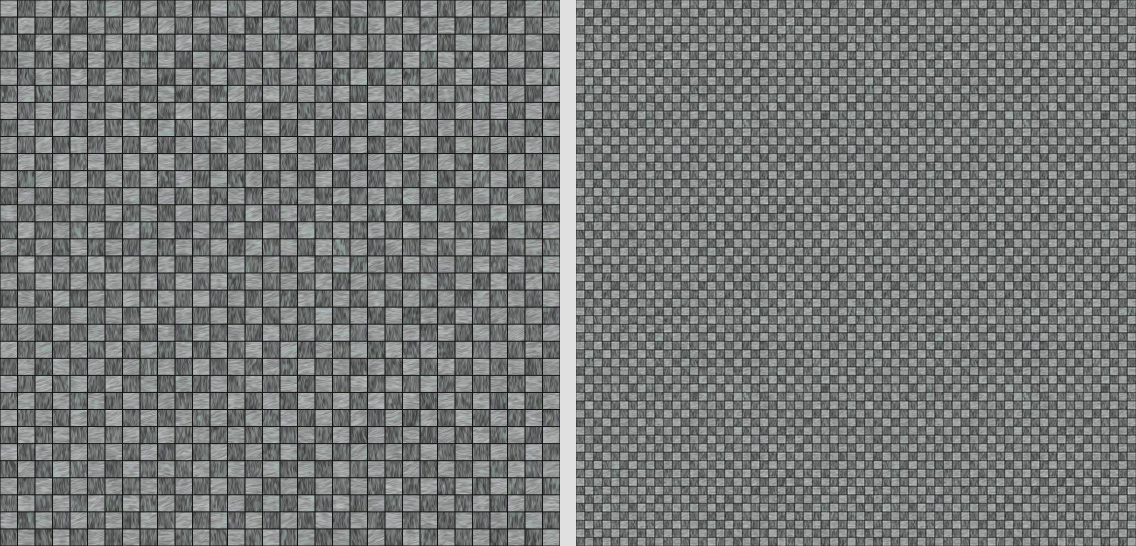
Left: one tile. Right: repeated 2 by 2.
A Shadertoy shader for this pattern:

```glsl
// Checkerboard mosaic of small stone tiles with thin dark joints.
// Pale tiles carry slanting level grain, dark tiles upright grain; each tile
// seeds its own noise, and whole tile counts make the sheet wrap seamlessly.

#define TILES vec2(32.0, 32.0)
#define JOINT_WIDTH 0.058
#define JOINT_COLOR vec3(0.07, 0.075, 0.07)
#define PALE_LOW vec3(0.49, 0.495, 0.49)
#define PALE_HIGH vec3(0.70, 0.715, 0.71)
#define DARK_LOW vec3(0.25, 0.255, 0.25)
#define DARK_HIGH vec3(0.53, 0.55, 0.54)
#define MINERAL_COLOR vec3(0.64, 0.74, 0.70)
#define GRAIN_CONTRAST 1.35
#define TILE_VARIATION 0.05

float hash(vec2 p) {
    return fract(sin(dot(p, vec2(127.1, 311.7))) * 43758.5453);
}

float valueNoise(vec2 p) {
    vec2 i = floor(p);
    vec2 f = fract(p);
    f = f * f * (3.0 - 2.0 * f);
    float low = mix(hash(i), hash(i + vec2(1.0, 0.0)), f.x);
    float high = mix(hash(i + vec2(0.0, 1.0)), hash(i + vec2(1.0, 1.0)), f.x);
    return mix(low, high, f.y);
}

// Streaks run along x; a slow wave bends them and two scales add fine fibres.
float grain(vec2 p, vec2 seed) {
    p.y += 0.12 * (valueNoise(p * 2.5 + seed) - 0.5);
    float broad = valueNoise(p * vec2(2.6, 9.0) + seed);
    float fine = valueNoise(p * vec2(5.0, 19.0) + seed + 31.0);
    return 0.5 + GRAIN_CONTRAST * (0.5 * broad + 0.5 * fine - 0.5);
}

vec2 rotate(vec2 p, float angle) {
    float c = cos(angle), s = sin(angle);
    return vec2(c * p.x + s * p.y, c * p.y - s * p.x);
}

vec3 stone(vec2 local, vec2 id) {
    bool pale = mod(id.x + id.y, 2.0) > 0.5;
    vec2 seed = floor(vec2(hash(id + 3.0), hash(id + 57.0)) * 400.0);
    float turn = hash(id + 11.0);

    // Grain direction
    float angle = pale ? mix(-0.12, 0.42, turn) : 1.5708 + mix(-0.14, 0.14, turn);
    vec2 along = rotate(local - 0.5, angle);
    float streak = clamp(grain(along, seed), 0.0, 1.0);
    vec3 color = pale ? mix(PALE_LOW, PALE_HIGH, streak)
                      : mix(DARK_LOW, DARK_HIGH, streak);

    // Green mineral flecks, stronger on a few tiles
    float richness = pow(hash(id + 83.0), 3.0);
    float patches = valueNoise(along * vec2(3.0, 6.0) + seed + 71.0);
    float mineral = smoothstep(0.5, 0.85, patches) * mix(0.15, 0.8, richness);
    color = mix(color, MINERAL_COLOR, mineral * (pale ? 0.7 : 0.6));

    // Faint violet threads and tile-to-tile tone
    float violet = smoothstep(0.68, 0.9, valueNoise(along * vec2(3.0, 12.0) + seed + 113.0));
    color += violet * vec3(0.03, 0.01, 0.05);
    return color + TILE_VARIATION * (hash(id + 29.0) - 0.5);
}

void mainImage(out vec4 fragColor, in vec2 fragCoord) {
    vec2 grid = fragCoord / iResolution.xy * TILES;
    vec2 id = mod(floor(grid), TILES);
    vec2 local = fract(grid);

    // Joints are centred on the tile borders and smoothed over one pixel
    vec2 pixel = TILES / iResolution.xy;
    vec2 border = 0.5 - abs(local - 0.5);
    vec2 inside = clamp((border - 0.5 * JOINT_WIDTH) / pixel + 0.5, 0.0, 1.0);
    vec3 color = mix(JOINT_COLOR, stone(local, id), inside.x * inside.y);
    fragColor = vec4(color, 1.0);
}
```
